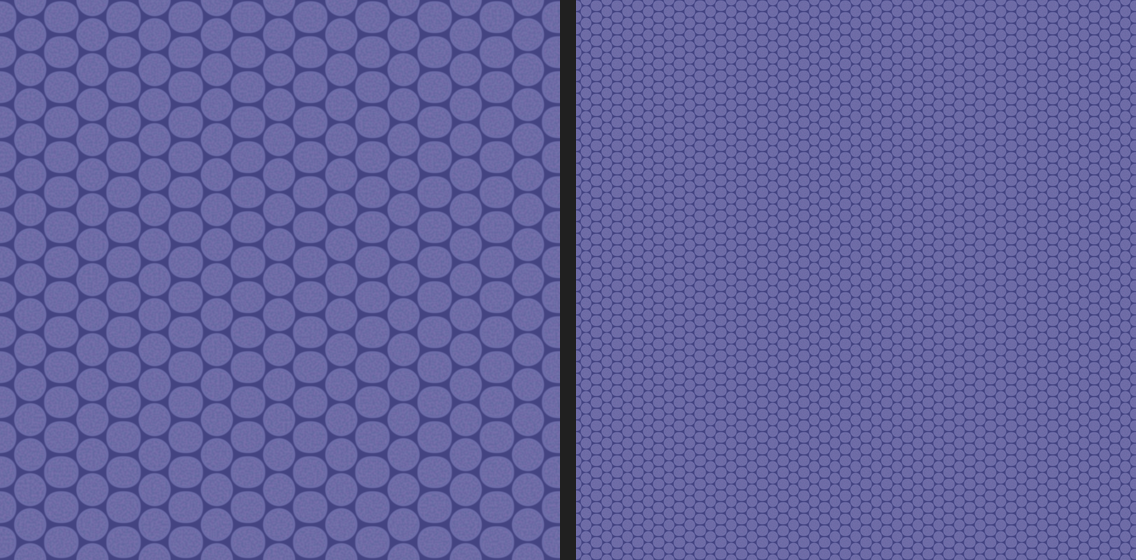
Left, the tile; right, the same tile 3 across and 3 down.
Reproduce this pattern procedurally as a WebGL 1 fragment shader.

```glsl
precision highp float;
// Staggered columns of soft violet dots on a dark indigo ground: round dots
// alternate with wider, flattened ones. Two superellipse lattices are merged,
// then the dots get a faint clean rim and a fine wrapping gradient-noise grain.

uniform vec2 u_resolution;

const vec2 REPEATS = vec2(9.0, 16.0);
const vec2 ORIGIN = vec2(-0.0016, 0.0006);
const vec3 GROUND = vec3(0.267, 0.265, 0.508);
const vec3 DOT = vec3(0.431, 0.422, 0.652);
const vec3 RIM_TINT = vec3(-0.002, 0.006, 0.014);
const vec3 GRAIN_TINT = vec3(0.055, 0.038, 0.035);
const vec3 FLECK_TINT = vec3(0.030, -0.012, 0.006);

// Unit gradient for a lattice point, identical after each whole period.
vec2 wrappedGradient(vec2 cell, float period, float seed) {
  vec2 c = mod(cell, period);
  float h = fract(sin(dot(c, vec2(127.1, 311.7)) + seed) * 43758.55);
  return vec2(cos(6.28319 * h), sin(6.28319 * h));
}

float gradientNoise(vec2 uv, float period, float seed) {
  vec2 p = uv * period;
  vec2 i = floor(p);
  vec2 f = p - i;
  vec2 w = f * f * f * (f * (f * 6.0 - 15.0) + 10.0);
  vec2 e = vec2(1.0, 0.0);
  float a = dot(wrappedGradient(i, period, seed), f);
  float b = dot(wrappedGradient(i + e.xy, period, seed), f - e.xy);
  float c = dot(wrappedGradient(i + e.yx, period, seed), f - e.yx);
  float d = dot(wrappedGradient(i + e.xx, period, seed), f - e.xx);
  return mix(mix(a, b, w.x), mix(c, d, w.x), w.y);
}

// Offset from the nearest lattice centre, in canvas units.
vec2 latticeOffset(vec2 uv, vec2 repeats, vec2 shift) {
  return (fract(uv * repeats - shift + 0.5) - 0.5) / repeats;
}

// Approximate signed distance; higher power flattens the sides.
float superellipse(vec2 p, vec2 radii, float power) {
  vec2 q = pow(abs(p) / radii + 0.00001, vec2(power));
  return (pow(q.x + q.y, 1.0 / power) - 1.0) * min(radii.x, radii.y);
}

float dotDistance(vec2 uv) {
  vec2 roundOffset = latticeOffset(uv, REPEATS, vec2(0.5, 0.0));
  vec2 wideOffset = latticeOffset(uv, REPEATS, vec2(0.0, 0.5));
  float roundDot = superellipse(roundOffset, vec2(0.0287, 0.0294), 2.0);
  float wideDot = superellipse(wideOffset, vec2(0.0307, 0.0284), 2.3);
  return min(roundDot, wideDot);
}

void main() {
  vec2 uv = gl_FragCoord.xy / u_resolution;
  float pixel = 1.0 / min(u_resolution.x, u_resolution.y);
  float softness = max(0.0019, 0.8 * pixel);

  // Dot coverage, and the interior left after removing the rim.
  float d = dotDistance(uv - ORIGIN);
  float coverage = 1.0 - smoothstep(-softness, softness, d);
  float interior = 1.0 - smoothstep(-0.0050, -0.0022, d);

  // Fine light grain with sparser warm flecks.
  float grain = gradientNoise(uv, 230.0, 0.0);
  float fleck = gradientNoise(uv, 170.0, 2.7);
  vec3 surface = DOT + RIM_TINT * (1.0 - interior);
  surface += interior * (GRAIN_TINT * grain + FLECK_TINT * fleck);

  gl_FragColor = vec4(mix(GROUND, surface, coverage), 1.0);
}
```
